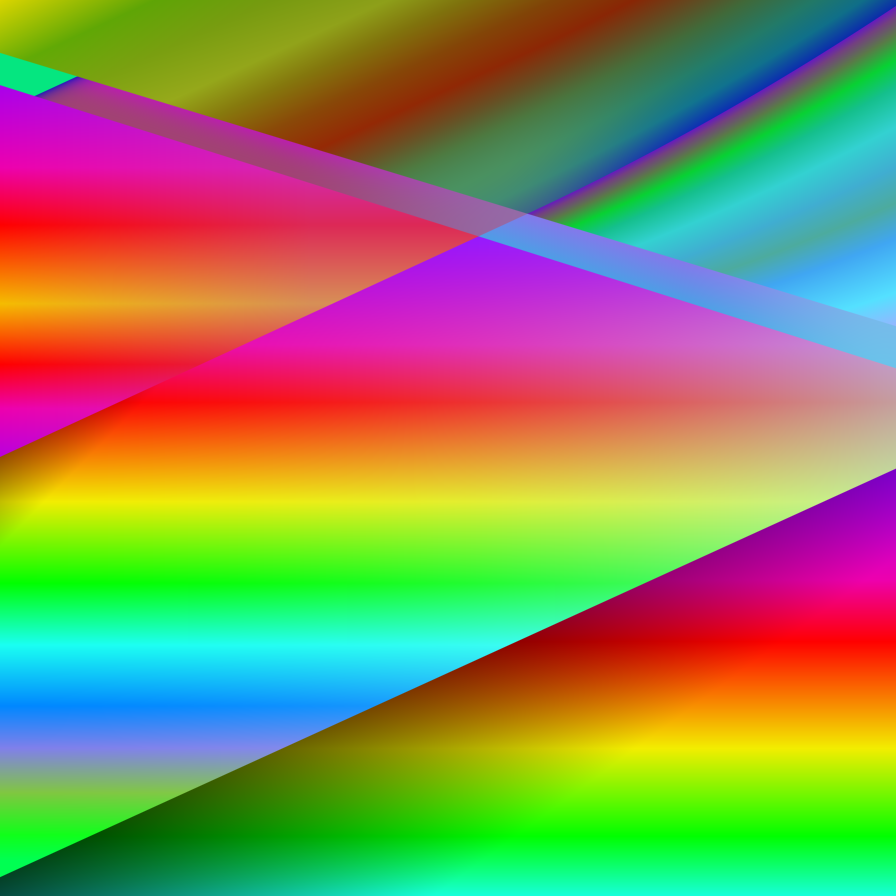
Write a WebGL 2 fragment shader that draws this background.

```glsl
#version 300 es
precision highp float;

uniform vec2 u_resolution;
out vec4 outColor;

// Lines as (height at left edge, slope)
const vec2 LOWER_FOLD = vec2(0.021, 0.456);
const vec2 UPPER_FOLD = vec2(0.490, 0.461);
const vec2 BAND_TOP = vec2(0.941, -0.305);
const vec2 BAND_BOTTOM = vec2(0.905, -0.316);
const float BEND_START = 0.58;
const float BEND_AMOUNT = 0.24;
const float WEDGE_OFFSET = 0.385;

// Rainbow placement
const float RED_LEVEL = 0.551;
const float LOWER_RED = 0.284;
const float MIRROR_LEVEL = 0.661;
const float LEFT_SHIFT = 0.198;

// Haze and band tints
const vec3 PALE_HAZE = vec3(0.65, 0.95, 0.95);
const vec3 MAUVE_HAZE = vec3(0.70, 0.35, 0.75);
const vec3 MOSS_HAZE = vec3(0.45, 0.62, 0.30);
const vec3 ROSE = vec3(0.63, 0.26, 0.45);
const vec3 ORCHID = vec3(0.73, 0.12, 0.68);
const vec3 DUSK = vec3(0.58, 0.42, 0.65);
const vec3 AZURE = vec3(0.30, 0.62, 0.90);
const vec3 PERIWINKLE = vec3(0.52, 0.47, 0.92);
const vec3 ICE = vec3(0.45, 0.80, 0.92);
const vec3 JADE = vec3(0.02, 0.90, 0.50);
const vec3 INDIGO = vec3(0.10, 0.08, 0.75);

// Colour stops: rgb and ascending position
const int STOPS = 11;
const vec4 RAINBOW[STOPS] = vec4[STOPS](
    vec4(0.00, 1.00, 0.32, 0.040), vec4(0.06, 1.00, 0.10, 0.068),
    vec4(0.50, 0.78, 0.25, 0.115), vec4(0.50, 0.50, 0.92, 0.165),
    vec4(0.00, 0.53, 1.00, 0.212), vec4(0.10, 1.00, 0.95, 0.280),
    vec4(0.00, 1.00, 0.00, 0.349), vec4(0.95, 0.93, 0.00, 0.440),
    vec4(1.00, 0.00, 0.00, 0.551), vec4(0.93, 0.00, 0.68, 0.615),
    vec4(0.58, 0.00, 1.00, 0.735));
const vec4 SILK[STOPS] = vec4[STOPS](
    vec4(0.05, 0.20, 0.78, 0.000), vec4(0.07, 0.50, 0.62, 0.030),
    vec4(0.15, 0.54, 0.46, 0.065), vec4(0.28, 0.46, 0.25, 0.110),
    vec4(0.58, 0.16, 0.02, 0.180), vec4(0.53, 0.28, 0.03, 0.225),
    vec4(0.51, 0.46, 0.05, 0.270), vec4(0.56, 0.63, 0.10, 0.310),
    vec4(0.45, 0.59, 0.06, 0.370), vec4(0.35, 0.61, 0.02, 0.430),
    vec4(0.78, 0.76, 0.00, 0.510));
const vec4 LAGOON[STOPS] = vec4[STOPS](
    vec4(0.40, 0.10, 0.75, 0.000), vec4(0.45, 0.25, 0.50, 0.012),
    vec4(0.35, 0.48, 0.28, 0.032), vec4(0.03, 0.82, 0.20, 0.060),
    vec4(0.08, 0.75, 0.55, 0.090), vec4(0.20, 0.82, 0.82, 0.135),
    vec4(0.25, 0.68, 0.82, 0.180), vec4(0.30, 0.67, 0.62, 0.220),
    vec4(0.25, 0.65, 0.95, 0.260), vec4(0.33, 0.88, 1.00, 0.320),
    vec4(0.60, 0.70, 1.00, 0.360));

vec3 ramp(vec4 stops[STOPS], float t) {
    vec3 color = stops[0].rgb;
    for (int i = 1; i < STOPS; i++) {
        float a = stops[i - 1].w;
        float b = stops[i].w;
        color = mix(color, stops[i].rgb, clamp((t - a) / (b - a), 0.0, 1.0));
    }
    return color;
}

float heightAbove(vec2 line, vec2 p) {
    return p.y - line.x - line.y * p.x;
}

float cover(float d) {
    float soft = 0.8 / u_resolution.y;
    return smoothstep(-soft, soft, d);
}

void main() {
    vec2 p = gl_FragCoord.xy / u_resolution;
    float aboveLower = heightAbove(LOWER_FOLD, p);
    float straight = heightAbove(UPPER_FOLD, p);
    float bend = max(p.x - BEND_START, 0.0);
    float aboveUpper = straight - BEND_AMOUNT * bend * bend;
    float aboveTop = heightAbove(BAND_TOP, p);
    float aboveBottom = heightAbove(BAND_BOTTOM, p);

    // Bottom sheet, shaded under its fold
    float light = 0.25 + 0.55 * p.x - 2.0 * aboveLower;
    vec3 bottom = ramp(RAINBOW, RED_LEVEL + 0.93 * (p.y - LOWER_RED));
    bottom *= clamp(light, 0.0, 1.0);

    // Middle sheet, paling to the right
    float pale = 0.65 * pow(p.x, 1.8) * (1.0 - 0.5 * smoothstep(0.6, 0.72, p.y));
    vec3 middle = mix(ramp(RAINBOW, p.y), PALE_HAZE, pale);
    middle *= clamp(0.6 + 2.2 * p.x - 4.0 * straight, 0.0, 1.0);

    // Left sheet, mirrored about its yellow crest
    float rise = p.y - MIRROR_LEVEL;
    float mirrored = MIRROR_LEVEL - LEFT_SHIFT + max(rise, -1.3 * rise);
    vec3 left = mix(ramp(RAINBOW, mirrored), MAUVE_HAZE, min(1.3 * p.x, 0.45));

    // Curved silk above and lagoon stripes below the bend
    vec3 silk = ramp(SILK, aboveUpper) * (1.1 - 0.25 * p.x);
    float moss = (1.0 - smoothstep(0.55, 0.8, p.x)) * (1.0 - smoothstep(0.05, 0.15, aboveUpper));
    silk = mix(silk, MOSS_HAZE, 0.5 * moss);
    vec3 lagoon = ramp(LAGOON, -aboveUpper / max(p.x, 0.1));

    // Translucent band with a jade wedge at its left end
    float across = clamp(aboveBottom / (aboveBottom - aboveTop), 0.0, 1.0);
    vec3 warm = mix(ROSE, ORCHID, across * across);
    warm = mix(warm, DUSK, smoothstep(0.3, 0.6, p.x));
    float wedge = straight - WEDGE_OFFSET;
    warm = mix(warm, INDIGO, 0.9 * exp(-140.0 * max(-wedge, 0.0)));
    warm = mix(warm, JADE, cover(wedge));
    vec3 cool = mix(AZURE, PERIWINKLE, across);
    cool = mix(cool, ICE, 0.8 * smoothstep(0.75, 1.0, p.x));
    vec3 band = mix(cool, warm, cover(straight));

    // Stack the sheets from bottom to top
    vec3 color = mix(bottom, middle, cover(aboveLower));
    color = mix(color, left, cover(straight));
    color = mix(color, band, cover(aboveBottom));
    color = mix(color, mix(lagoon, silk, cover(aboveUpper)), cover(aboveTop));
    outColor = vec4(color, 1.0);
}
```
